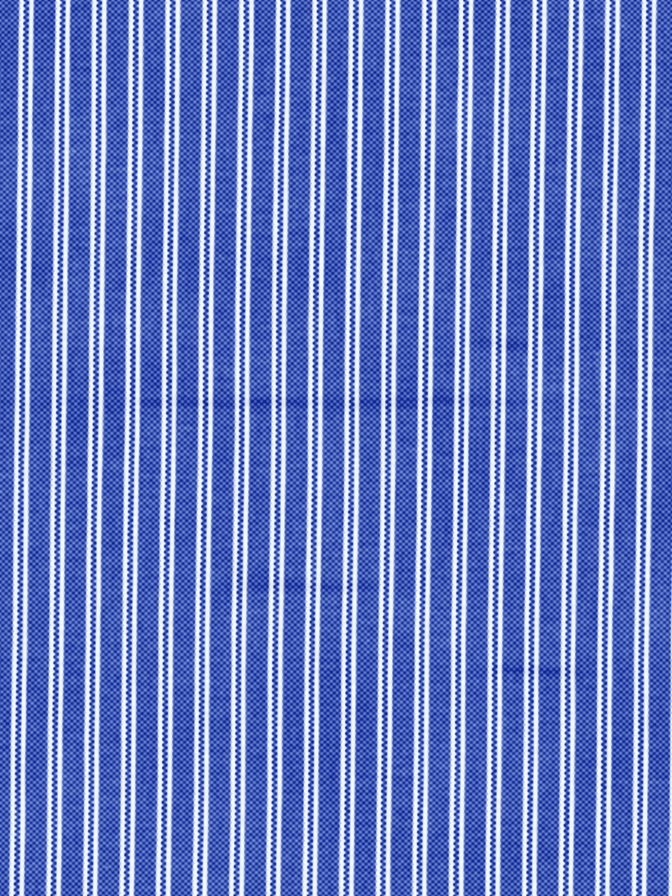
Give the GLSL for this texture, as a WebGL 1 fragment shader.

```glsl
precision highp float;

uniform vec2 u_resolution;

const float PI = 3.14159265;

vec2 hashGradient(vec2 cell) {
  cell = vec2(dot(cell, vec2(127.1, 311.7)), dot(cell, vec2(269.5, 183.3)));
  return 2.0 * fract(sin(cell) * 43758.5) - 1.0;
}

float gradientNoise(vec2 p) {
  vec2 i = floor(p);
  vec2 f = p - i;
  vec2 s = f * f * f * (f * (f * 6.0 - 15.0) + 10.0);
  vec2 e = vec2(0.0, 1.0);
  float low = mix(dot(hashGradient(i), f),
                  dot(hashGradient(i + e.yx), f - e.yx), s.x);
  float high = mix(dot(hashGradient(i + e.xy), f - e.xy),
                   dot(hashGradient(i + e.yy), f - e.yy), s.x);
  return mix(low, high, s.y);
}

// Soft horizontal fold, strongest around its centre
float crease(vec2 uv, vec2 centre, float reach) {
  vec2 q = uv - centre;
  q.y += 0.008 * gradientNoise(vec2(uv.x * 9.0, centre.y * 50.0));
  return exp(-q.x * q.x / (reach * reach) - q.y * q.y / 0.00004);
}

void main() {
  vec2 uv = gl_FragCoord.xy / u_resolution;

  // Slightly slanted, wavering stripe coordinate: one unit per stripe pair
  float waver = 0.0018 * gradientNoise(uv * vec2(3.0, 5.0));
  float stripe = (uv.x - 0.0174 - 0.015 * uv.y + waver) * 18.35;
  float across = fract(stripe + 0.365) - 0.5;
  float pixel = 18.35 / u_resolution.x;

  // Plain weave: staggered thread crossings, faded when too fine to show
  float rows = 308.0 * uv.y + 0.7 * gradientNoise(uv * vec2(4.0, 7.0));
  float warp = 12.0 * stripe;
  float detail = smoothstep(1.5, 3.0, u_resolution.y / 154.0);
  float weave = cos(PI * warp) * cos(PI * rows) * detail;

  // Uneven yarn and cloth
  float weftSlub = gradientNoise(vec2(uv.x * 14.0, rows * 0.6));
  float warpSlub = gradientNoise(vec2(warp * 0.8, uv.y * 18.0));
  float cloud = gradientNoise(uv * vec2(5.0, 8.0) + 7.0);
  float grain = gradientNoise(vec2(warp, rows) * 0.55 + 31.0);
  float folds = crease(uv, vec2(0.48, 0.55), 0.35)
              + crease(uv, vec2(0.45, 0.345), 0.12)
              + crease(uv, vec2(0.8, 0.25), 0.07)
              + crease(uv, vec2(0.75, 0.615), 0.04);

  // Blue ground
  float tone = 0.43 + 0.42 * weave + 0.16 * weftSlub + 0.13 * warpSlub
             + 0.12 * cloud + 0.22 * grain - 0.22 * folds;
  vec3 deepBlue = vec3(0.05, 0.14, 0.58);
  vec3 paleBlue = vec3(0.50, 0.61, 0.86);
  vec3 colour = mix(deepBlue, paleBlue, clamp(tone, 0.0, 1.0));

  // Paired white stripes with beaded edges
  float bead = cos(PI * rows + (across > 0.0 ? PI : 0.0)) * detail;
  float fromLine = abs(abs(across) - 0.135 - 0.012 * bead);
  float halfWidth = 0.066 + 0.014 * weave + 0.014 * warpSlub;
  float softness = 0.025 + 0.6 * pixel;
  float white = 1.0 - smoothstep(halfWidth - softness, halfWidth + softness, fromLine);
  vec3 whiteYarn = vec3(0.94, 0.97, 1.0) * (1.0 + 0.05 * grain - 0.05 * folds);
  colour = mix(colour, whiteYarn, white);

  // Sparse pale lint
  float lint = smoothstep(0.55, 0.75, gradientNoise(uv * vec2(60.0, 110.0) + 90.0));
  colour = mix(colour, vec3(0.72, 0.78, 0.91), 0.45 * lint);

  gl_FragColor = vec4(clamp(colour, 0.0, 1.0), 1.0);
}
```
